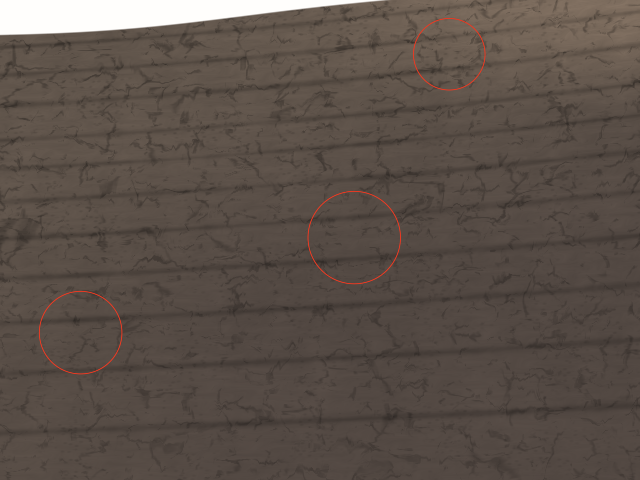
A Shadertoy shader for this texture:

```glsl
#define DARK_WOOD vec3(0.325, 0.285, 0.262)
#define MID_WOOD vec3(0.390, 0.343, 0.303)
#define LIT_WOOD vec3(0.490, 0.425, 0.368)
#define SKY vec3(1.0, 0.995, 0.99)
#define RING_RED vec3(0.90, 0.23, 0.14)
#define RING_WIDTH 0.0021
#define GROOVE_WIDTH 0.0055
#define GROOVE_DEPTH 0.19
#define CRACK_DEPTH 0.20
#define GRAIN_DEPTH 0.045
#define SLOPE 0.149

vec2 hash2(vec2 p) {
    vec3 q = fract(p.xyx * vec3(0.1031, 0.1030, 0.0973));
    q += dot(q, q.yzx + 33.33);
    return fract((q.xx + q.yz) * q.zy);
}

// Distances to the nearest and second nearest cell points
vec2 cellular(vec2 p) {
    vec2 cell = floor(p), nearest = vec2(9.0);
    for (int j = -1; j <= 1; j++)
    for (int i = -1; i <= 1; i++) {
        vec2 c = cell + vec2(i, j);
        float d = length(c + hash2(c) - p);
        nearest = d < nearest.x ? vec2(d, nearest.x) : vec2(nearest.x, min(nearest.y, d));
    }
    return nearest;
}

// Rotated, warped sine layers, roughly -1 to 1
float layeredSines(vec2 p) {
    float sum = 0.0, amp = 0.5;
    for (int i = 0; i < 5; i++) {
        p = mat2(0.8, 0.6, -0.6, 0.8) * p * 1.55 + 1.7;
        p += 0.7 * sin(p.yx * 1.3);
        sum += amp * sin(p.x) * cos(p.y * 0.8);
        amp *= 0.75;
    }
    return sum;
}

// Broken hairline cracks along cell borders, at three sizes
float cracks(vec2 p) {
    float total = 0.0, scale = 9.0;
    vec2 warp = vec2(layeredSines(p * 18.0), layeredSines(p * 18.0 + 40.0));
    for (int i = 0; i < 3; i++) {
        vec2 q = (p + 0.013 * warp) * scale * vec2(0.8, 1.25) + float(i) * 17.0;
        vec2 f = cellular(q);
        float patches = smoothstep(0.05, 0.55, layeredSines(q * 1.6 + 5.0));
        total += patches * smoothstep(0.009 * scale, 0.0, f.y - f.x);
        scale *= 1.7;
    }
    return min(total, 1.3);
}

void mainImage(out vec4 fragColor, in vec2 fragCoord) {
    vec2 uv = fragCoord / iResolution.xy;
    vec2 pos = fragCoord / iResolution.y;
    float pixel = 1.0 / iResolution.y;
    float x = uv.x, down = 1.0 - uv.y;

    // Straighten the fan of boards: depth is the height at the left edge
    float bend = 0.07 * x * (1.0 - x) * (1.0 - down);
    float depth = (down + SLOPE * x - bend) / (1.0 + 0.1 * x);
    vec2 wall = vec2(pos.x, depth);

    // Boards widen toward the bottom
    float board = 18.87 * depth - 6.42 * depth * depth - 1.805;
    board -= 0.17 * exp(-pow((depth - 0.29) / 0.06, 2.0));
    float pitch = 18.87 - 12.84 * depth;

    // Broad light
    float lift = 0.95 * smoothstep(0.80, 0.12, depth + 0.12 * x);
    lift += 0.35 * smoothstep(0.45, 0.0, x) * smoothstep(0.2, 0.6, depth);
    vec3 color = mix(DARK_WOOD, MID_WOOD, min(lift, 1.0));
    float glow = smoothstep(0.26, 0.0, down) * smoothstep(0.25, 0.95, x);
    color = mix(color, LIT_WOOD, glow);

    // Blotches, stretched grain and small flecks
    float contrast = mix(1.15, 0.7, depth);
    float blotch = layeredSines(wall * vec2(5.0, 8.0));
    float grain = layeredSines(wall * vec2(28.0, 110.0));
    float fleck = smoothstep(0.30, 0.05, cellular(wall * vec2(45.0, 85.0)).x);
    fleck *= smoothstep(-0.1, 0.6, layeredSines(wall * 13.0 + 9.0));
    float shade = 1.0 + 0.03 * blotch + GRAIN_DEPTH * contrast * grain;
    shade -= 0.10 * contrast * fleck;

    // Grooves with uneven wear
    float wobble = 0.0018 * layeredSines(wall * vec2(16.0, 3.0));
    float gap = abs(fract(board + 0.5) - 0.5) / pitch + wobble;
    float wear = 0.85 + 0.35 * layeredSines(vec2(x * 9.0, floor(board + 0.5) * 3.7));
    float width = GROOVE_WIDTH * mix(0.75, 1.3, depth);
    shade -= GROOVE_DEPTH * wear * exp(-gap * gap / (width * width));
    shade -= CRACK_DEPTH * contrast * cracks(wall);
    color *= shade;

    // Sky above the top edge
    float rim = 0.073 + 0.005 * sin(9.0 * x);
    color = mix(SKY, color, smoothstep(-pixel, pixel, depth - rim));

    // Thin rings: centre and radius
    vec3 rings[3] = vec3[3](vec3(0.936, 0.887, 0.0745),
        vec3(0.738, 0.505, 0.0963), vec3(0.168, 0.307, 0.086));
    for (int i = 0; i < 3; i++) {
        float d = abs(length(pos - rings[i].xy) - rings[i].z) - 0.5 * RING_WIDTH;
        color = mix(color, RING_RED, smoothstep(0.5 * pixel, -0.5 * pixel, d));
    }
    fragColor = vec4(color, 1.0);
}
```
